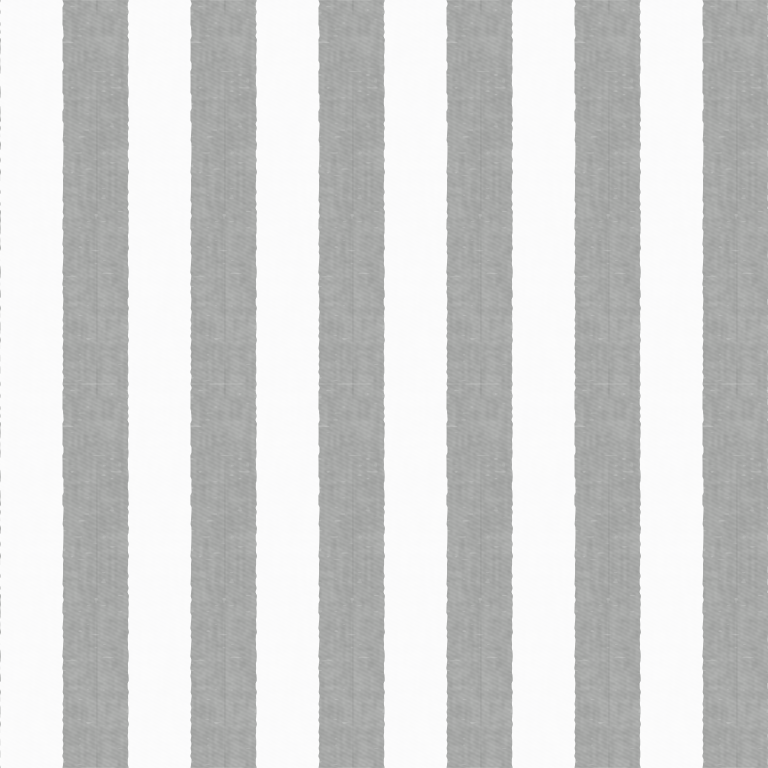
A WebGL 1 fragment shader for this pattern:

```glsl
precision highp float;
// Woven cloth with six upright grey stripes on white.
// A wrapped distance gives the stripes; stretched periodic noise and a fine
// diagonal twill give the threads, slubs and softly serrated edges.

uniform vec2 u_resolution;

const float TAU = 6.2831853;
const vec2 REPEATS = vec2(6.0, 2.0);      // cloth repeats across and down
const vec2 TWILL = vec2(96.0, 192.0);     // diagonal ribs across and down
const float STRIPE_CENTRE = 0.747;        // in widths of one repeat
const float STRIPE_HALF = 0.255;
const vec3 WHITE = vec3(0.984, 0.984, 0.985);
const vec3 GREY = vec3(0.656, 0.661, 0.656);

float hash(vec2 p) {
  vec3 q = fract(vec3(p.xyx) * 0.1031);
  q += dot(q, q.yzx + 33.33);
  return fract((q.x + q.y) * q.z);
}

// Value noise from 0 to 1 that wraps after one unit of p.
float wrapNoise(vec2 p, vec2 cells, float seed) {
  vec2 g = p * cells;
  vec2 i = floor(g);
  vec2 f = g - i;
  f = f * f * (3.0 - 2.0 * f);
  vec2 a = mod(i, cells);
  vec2 b = mod(i + 1.0, cells);
  float low = mix(hash(a + seed), hash(vec2(b.x, a.y) + seed), f.x);
  float high = mix(hash(vec2(a.x, b.y) + seed), hash(b + seed), f.x);
  return mix(low, high, f.y);
}

// Distance between two positions on a circle of length one.
float wrapDistance(float a, float b) {
  return abs(fract(a - b + 0.5) - 0.5);
}

// Soft line of given half width, never thinner than a pixel.
float softLine(float d, float halfWidth, float pixel) {
  float w = max(halfWidth, pixel);
  return (1.0 - smoothstep(0.0, w, d)) * min(1.0, halfWidth / w);
}

// Diagonal ribs from -1 to 1, faded out when too fine for the canvas.
float twillRibs(vec2 uv, vec2 ribs, vec2 pixel) {
  float fade = 1.0 - smoothstep(0.35, 0.75, max(ribs.x * pixel.x, ribs.y * pixel.y));
  return sin(TAU * dot(uv, ribs)) * fade;
}

// Uneven yarn, centred on zero.
float yarnShade(vec2 p) {
  float warp = wrapNoise(p, vec2(42.0, 14.0), 11.0) - 0.5;
  float weft = wrapNoise(p, vec2(7.0, 110.0), 37.0) - 0.5;
  float grain = wrapNoise(p, vec2(44.0, 132.0), 71.0) - 0.5;
  float cloud = wrapNoise(p, vec2(3.0, 8.0), 5.0) - 0.5;
  return 0.034 * warp + 0.032 * weft + 0.034 * grain + 0.012 * cloud;
}

// Short pale slubs lying along the weft.
float slubs(vec2 p) {
  return smoothstep(0.86, 0.98, wrapNoise(p, vec2(16.0, 118.0), 93.0));
}

// Faint pale pick at the repeat joint, less a broken dark warp thread.
float threadMarks(vec2 p, vec2 pixel) {
  float pick = softLine(wrapDistance(p.y, 0.0), 0.004, pixel.y);
  float end = softLine(wrapDistance(p.x, 0.757), 0.012, pixel.x);
  pick *= wrapNoise(p, vec2(24.0, 1.0), 53.0);
  end *= smoothstep(0.35, 0.75, wrapNoise(p, vec2(1.0, 12.0), 29.0));
  return 0.065 * pick - 0.035 * end;
}

// Stripe coverage; the edge steps in and out with the weft.
float stripeMask(vec2 p, float pixel) {
  float ragged = wrapNoise(p, vec2(2.0, 96.0), 17.0) - 0.5;
  float d = wrapDistance(p.x, STRIPE_CENTRE) - STRIPE_HALF + 0.010 * ragged;
  return clamp(0.5 - d / pixel, 0.0, 1.0);
}

void main() {
  vec2 uv = gl_FragCoord.xy / u_resolution;
  vec2 pixel = 1.0 / u_resolution;
  vec2 p = uv * REPEATS;
  vec2 repeatPixel = pixel * REPEATS;

  // Cloth relief
  float yarn = yarnShade(p);
  float rib = twillRibs(uv, TWILL, pixel);
  float marks = threadMarks(p, repeatPixel);

  // Dyed and undyed yarn
  vec3 grey = GREY + yarn + 0.012 * rib + 0.05 * slubs(p) + marks;
  vec3 white = WHITE + 0.10 * yarn + 0.002 * rib;

  vec3 colour = mix(white, grey, stripeMask(p, repeatPixel.x));
  gl_FragColor = vec4(clamp(colour, 0.0, 1.0), 1.0);
}
```
